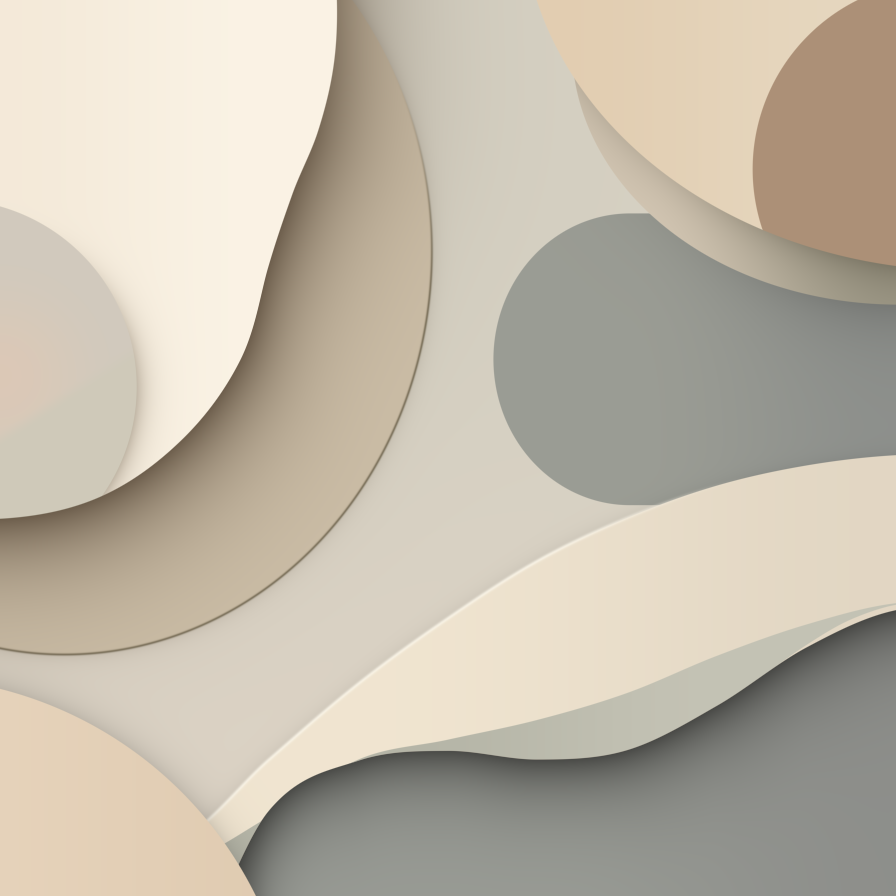
Give the GLSL for this background, as a Shadertoy shader.

```glsl
// Layered paper-cut abstract: overlapping cream, tan and grey curves with soft shadows.

const int KNOTS = 9;
const float HALF_PI = 1.5707963;

// Smooth curve through evenly spaced knots, t in 0..1
float spline(float k[KNOTS], float t) {
    float s = clamp(t, 0.0, 1.0) * float(KNOTS - 1);
    int i = min(int(s), KNOTS - 2);
    float f = s - float(i);
    float a = k[max(i - 1, 0)], b = k[i], c = k[i + 1], d = k[min(i + 2, KNOTS - 1)];
    return b + 0.5 * f * (c - a + f * (2.0 * a - 5.0 * b + 4.0 * c - d
             + f * (3.0 * (b - c) + d - a)));
}

// Signed distance above a curve that spans x from 0.2 to 1.0
float aboveCurve(vec2 p, float k[KNOTS]) {
    float t = (p.x - 0.2) / 0.8;
    float slope = (spline(k, t + 0.01) - spline(k, t - 0.01)) / 0.016;
    return (p.y - spline(k, t)) / sqrt(1.0 + slope * slope);
}

// Approximate signed distance to an ellipse, negative inside
float ellipse(vec2 p, vec2 radii) {
    float k = length(p / radii);
    return k * (k - 1.0) / max(length(p / (radii * radii)), 1e-4);
}

// Rounded blob whose radius varies with angle around the top left corner
float cornerBlob(vec2 p, float k[KNOTS]) {
    vec2 q = vec2(p.x, 1.0 - p.y);
    return 0.93 * (length(q) - spline(k, atan(q.y, q.x) / HALF_PI));
}

float coverage(float d, float px) {
    return 1.0 - smoothstep(-0.75 * px, 0.75 * px, d);
}

vec3 paint(vec3 base, vec3 colour, float d, float px) {
    return mix(base, colour, coverage(d, px));
}

// Soft shadow that fades with distance from a shape
vec3 shade(vec3 base, vec3 tint, float d, float width, float strength) {
    return mix(base, tint, strength * exp(-max(d, 0.0) / width));
}

// Thin line along an edge
vec3 rim(vec3 base, vec3 colour, float d, float width, float strength) {
    return mix(base, colour, strength * exp(-d * d / (width * width)));
}

void mainImage(out vec4 fragColor, in vec2 fragCoord) {
    vec2 p = fragCoord / iResolution.xy;
    float px = 1.0 / min(iResolution.x, iResolution.y);

    float blobRadius[KNOTS] = float[](0.376, 0.3795, 0.384, 0.392, 0.423, 0.483, 0.531, 0.566, 0.579);
    float waveTop[KNOTS] = float[](0.0625, 0.152, 0.237, 0.310, 0.374, 0.422, 0.458, 0.4805, 0.492);
    float waveBase[KNOTS] = float[](-0.09, 0.095, 0.151, 0.162, 0.1523, 0.1628, 0.2122, 0.2773, 0.319);
    float foldTop[KNOTS] = float[](0.036, 0.0885, 0.1523, 0.1745, 0.1966, 0.2266, 0.268, 0.303, 0.3268);

    vec3 brownShadow = vec3(0.25, 0.19, 0.13);
    vec3 greyShadow = vec3(0.20, 0.20, 0.19);

    // Backdrop
    vec3 col = mix(vec3(0.86, 0.825, 0.77), vec3(0.835, 0.815, 0.76), smoothstep(0.1, 0.7, p.y));

    // Large tan disc with a fine dark edge
    float tanDisc = ellipse(p - vec2(0.072, 0.720), vec2(0.410, 0.4505));
    col = shade(col, brownShadow, tanDisc, 0.008, 0.10);
    col = paint(col, vec3(0.80, 0.745, 0.655), tanDisc, px);
    col = rim(col, vec3(0.42, 0.38, 0.29), tanDisc, 0.0014, 0.75 * smoothstep(0.95, 0.65, p.y));

    // Cream blob and its deep shadow
    float blob = cornerBlob(p, blobRadius);
    col = shade(col, brownShadow, blob, 0.055, 0.68 - 0.2 * smoothstep(0.75, 1.0, p.y));
    vec3 cream = mix(vec3(0.955, 0.915, 0.85), vec3(0.98, 0.95, 0.895), smoothstep(0.0, 0.3, p.x));

    // Small disc resting on the blob, split by a faint diagonal
    float smallDisc = length(p - vec2(-0.057, 0.568)) - 0.2096;
    cream = shade(cream, vec3(0.55, 0.50, 0.43), smallDisc, 0.013, 0.5 * smoothstep(0.78, 0.55, p.y));
    vec3 blush = mix(vec3(0.86, 0.785, 0.715), vec3(0.82, 0.79, 0.74), smoothstep(0.0, 0.14, length(p - vec2(0.0, 0.58))));
    float diagonal = p.y - 0.51 - 0.65 * p.x;
    vec3 discColour = mix(blush, vec3(0.81, 0.79, 0.725), smoothstep(0.012, -0.012, diagonal));
    cream = paint(cream, discColour, smallDisc, px);
    col = paint(col, cream, blob, px);

    // Grey pebble, rounded on the left and open to the right
    vec2 q = p - vec2(0.703, 0.599);
    float pebble = ellipse(vec2(min(q.x, 0.0), q.y), vec2(0.1523, 0.1628));
    vec3 pebbleColour = mix(vec3(0.605, 0.612, 0.58), vec3(0.555, 0.565, 0.55), smoothstep(0.7, 1.0, p.x));

    // Upper right: shadowed band, peach ellipse and brown circle
    float band = ellipse(p - vec2(1.003, 0.948), vec2(0.3646, 0.288));
    float peach = ellipse(p - vec2(1.081, 1.104), vec2(0.4987, 0.4063));
    float brown = length(p - vec2(1.051, 0.811)) - 0.211;
    float towardRight = smoothstep(0.72, 1.0, p.x);
    pebbleColour = shade(pebbleColour, greyShadow, band, 0.035, 0.08 + 0.17 * towardRight);
    col = paint(col, pebbleColour, pebble, px);
    vec3 bandColour = mix(vec3(0.83, 0.78, 0.705), vec3(0.62, 0.60, 0.53), towardRight);
    bandColour = shade(bandColour, vec3(0.30, 0.28, 0.22), peach, 0.025, 0.18 + 0.22 * towardRight);
    col = paint(col, bandColour, band, px);
    vec3 peachColour = mix(vec3(0.885, 0.805, 0.695), vec3(0.90, 0.84, 0.745), smoothstep(0.62, 0.95, p.x));
    peachColour = paint(peachColour, vec3(0.675, 0.565, 0.465), brown, px);
    col = paint(col, peachColour, peach, px);

    // Sweeping wave with a light rim and a folded underside
    float top = aboveCurve(p, waveTop);
    float base = aboveCurve(p, waveBase);
    float fold = aboveCurve(p, foldTop);
    col = shade(col, greyShadow, top, 0.008, 0.08);
    vec3 wave = mix(vec3(0.94, 0.895, 0.815), vec3(0.885, 0.84, 0.765), smoothstep(0.4, 1.0, p.x));
    col = paint(col, wave, top, px);
    col = rim(col, vec3(0.98, 0.96, 0.91), top, 0.002, 0.8 * smoothstep(0.85, 0.6, p.x));
    vec3 foldColour = mix(vec3(0.71, 0.71, 0.655), vec3(0.765, 0.76, 0.705), smoothstep(0.45, 0.8, p.x));
    float sliver = 0.006 * smoothstep(0.86, 0.95, p.x);
    col = paint(col, foldColour, max(fold, sliver - base), px);

    // Grey hollow below the wave
    vec3 hollow = mix(vec3(0.60, 0.61, 0.585), vec3(0.555, 0.56, 0.545), smoothstep(0.6, 1.0, p.x));
    hollow = shade(hollow, greyShadow, -base, 0.04, 0.78);
    col = paint(col, hollow, base, px);

    // Lower left peach disc
    float corner = length(p - vec2(-0.107, -0.193)) - 0.4375;
    col = shade(col, greyShadow, corner, 0.015, 0.16);
    col = paint(col, mix(vec3(0.90, 0.825, 0.73), vec3(0.88, 0.80, 0.70), p.x * 4.0), corner, px);

    fragColor = vec4(clamp(col, 0.0, 1.0), 1.0);
}
```
